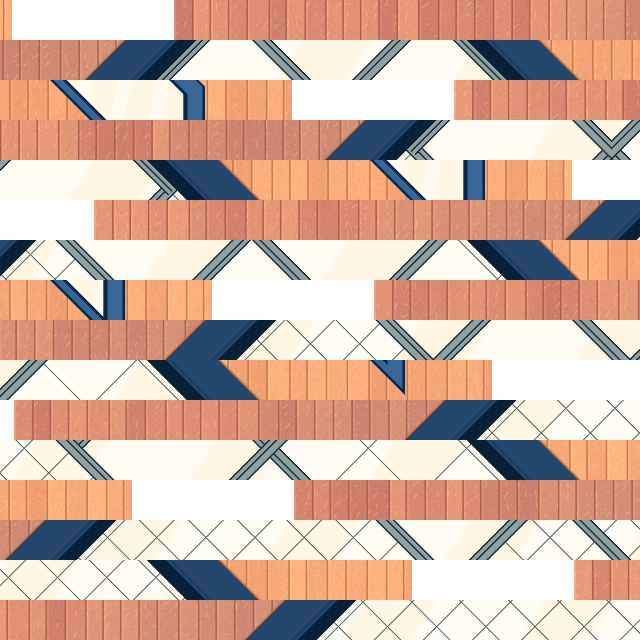
Write a Shadertoy shader that draws this pattern.

```glsl
// A long strip of gabled plank facade, cut into slices and wrapped over sixteen rows.
// Each repeat shows the next slice down, so mirrored diagonals step from repeat to repeat.
// Boards, glazing bars and scratches come from distance bands and a sine-free hash.

float aa; // edge softness in facade units

float hash(vec2 p) {
    vec3 q = fract(vec3(p.xyx) * 0.1031);
    q += dot(q, q.yzx + 33.33);
    return fract((q.x + q.y) * q.z);
}

float band(float v, float lo, float hi) {
    return smoothstep(-aa, aa, v - lo) * smoothstep(-aa, aa, hi - v);
}

float line(float d, float halfWidth) {
    return 1.0 - smoothstep(halfWidth - aa, halfWidth + aa, abs(d));
}

float gridLine(float v, float pitch) {
    return line(mod(v + 0.5 * pitch, pitch) - 0.5 * pitch, 0.9);
}

// Short pale strokes, one per cell, at random angles
float scratches(vec2 p) {
    vec2 cell = floor(p / 12.0);
    float angle = 0.5 + 1.3 * hash(cell + 7.0);
    vec2 jitter = vec2(hash(cell + 19.0), hash(cell + 41.0)) - 0.5;
    vec2 q = p - (cell + 0.5) * 12.0 - jitter * 4.0;
    vec2 dir = vec2(cos(angle), -sin(angle));
    float across = dot(q, vec2(-dir.y, dir.x));
    return line(across, 0.5) * line(dot(q, dir), 1.0 + 4.0 * hash(cell + 3.0))
         * step(0.45, hash(cell));
}

vec3 planks(vec2 p, bool sunny) {
    float pitch = sunny ? 23.5 : 22.5;
    float x = (p.x - 195.0) / pitch;
    float nearest = floor(x + 0.5);
    float seam = (x - nearest - 0.22 * (hash(vec2(nearest, 5.0)) - 0.5)) * pitch;
    float board = nearest - step(seam, 0.0);
    float tone = hash(vec2(board, floor(p.y / 48.0)));
    vec3 col = sunny ? mix(vec3(0.94, 0.62, 0.45), vec3(1.0, 0.71, 0.50), tone)
                     : mix(vec3(0.80, 0.49, 0.42), vec3(0.91, 0.61, 0.47), tone);
    if (!sunny) col = mix(col, vec3(0.80, 0.55, 0.47), 0.6 * smoothstep(620.0, 880.0, p.x + p.y));
    col += 0.035 * (hash(floor(p / 2.0)) - 0.5);
    col = mix(col, vec3(0.98, 0.79, 0.63), 0.5 * scratches(p));
    col = mix(col, col * 1.07, line(seam - 2.2, 1.0));
    return mix(col, sunny ? vec3(0.79, 0.47, 0.28) : vec3(0.67, 0.38, 0.31), line(seam, 0.9));
}

vec3 glass(vec2 p) {
    float stripe = mod(p.x + 0.65 * p.y, 215.0);
    return mix(vec3(1.0, 0.99, 0.955), vec3(1.0, 0.965, 0.89), band(stripe, 40.0, 125.0));
}

// Grey glazing bar with dark edges and an off-centre groove
vec3 glazingBar(vec3 col, float d) {
    col = mix(col, vec3(0.57, 0.63, 0.62), line(d, 11.5));
    float ink = max(line(abs(d) - 10.5, 1.2), line(d + 2.0, 1.2));
    return mix(col, vec3(0.08, 0.17, 0.24), ink);
}

vec3 gableWindow(vec2 p, float side, float rise, float fall) {
    vec3 col = glass(p);
    // Fine lattice outside the outer bars
    float pitch = side > 0.0 && p.y < 240.0 ? 118.0 : 59.0;
    float lattice = max(gridLine(rise - 320.0, pitch), gridLine(fall + 84.0, pitch));
    col = mix(col, vec3(0.36, 0.41, 0.41), lattice * smoothstep(-aa, aa, rise - 320.0));
    // Heavy bars
    if (rise < 320.0 || side > 0.0) col = glazingBar(col, fall + 84.0);
    col = glazingBar(col, rise - 84.0);
    col = glazingBar(col, rise - 320.0);
    if (rise < 326.0 && p.y < 90.0) col = glazingBar(col, fall - 157.0);
    // Navy bargeboard with its shaded inner face
    col = mix(col, vec3(0.03, 0.13, 0.22), band(fall, 162.0, 300.0));
    col = mix(col, vec3(0.14, 0.28, 0.42), band(fall, 185.0, 300.0));
    return mix(col, vec3(0.06, 0.17, 0.28), line(fall - 191.0, 0.7));
}

// Slanted skylight set in the sunny boards
vec3 skylight(vec3 col, vec2 p) {
    float slant = p.x - p.y;
    float outer = band(slant, 1582.0, 1760.0) * (1.0 - smoothstep(-aa, aa, p.x - 1768.0));
    float core = band(slant, 1586.0, 1757.0) * (1.0 - smoothstep(-aa, aa, p.x - 1765.0));
    float rebate = band(slant, 1597.0, 1730.0) * (1.0 - smoothstep(-aa, aa, p.x - 1747.0));
    float pane = band(slant, 1602.0, 1725.0) * (1.0 - smoothstep(-aa, aa, p.x - 1742.0));
    col = mix(col, vec3(0.04, 0.15, 0.27), outer);
    col = mix(col, vec3(0.22, 0.40, 0.59), core);
    col = mix(col, vec3(0.04, 0.15, 0.27), rebate);
    float gleam = band(mod(p.x + 0.2 * p.y, 46.0), 8.0, 24.0);
    return mix(col, mix(vec3(1.0, 0.965, 0.89), vec3(1.0, 0.985, 0.94), gleam), pane);
}

void mainImage(out vec4 fragColor, in vec2 fragCoord) {
    vec2 uv = fragCoord / iResolution.xy;
    vec2 canvas = vec2(uv.x, 1.0 - uv.y) * 768.0;
    aa = 0.6 * 768.0 / iResolution.y;

    // Wrap rows into one strip, then split it into repeats 1872 units long
    float row = floor(canvas.y / 48.0);
    float along = canvas.x + 768.0 * row - 14.0;
    float slice = floor(along / 1872.0);
    vec2 p = vec2(along - slice * 1872.0, canvas.y + 48.0 * (slice - row));

    // Mirrored diagonals about the gable axis
    float side = p.x - 1152.0;
    float rise = abs(side) + p.y;
    float fall = abs(side) - p.y;

    vec3 col = planks(p, side > 0.0);
    if (side > 0.0) col = skylight(col, p);
    col = mix(col, vec3(0.72, 0.43, 0.25), line(fall - 249.0, 2.0) * (side > 0.0 ? 0.9 : 0.4));
    col = mix(col, gableWindow(p, side, rise, fall), 1.0 - smoothstep(-aa, aa, fall - 248.0));
    col = mix(vec3(1.0), col, smoothstep(-aa, aa, p.x - 195.0));
    fragColor = vec4(col, 1.0);
}
```
